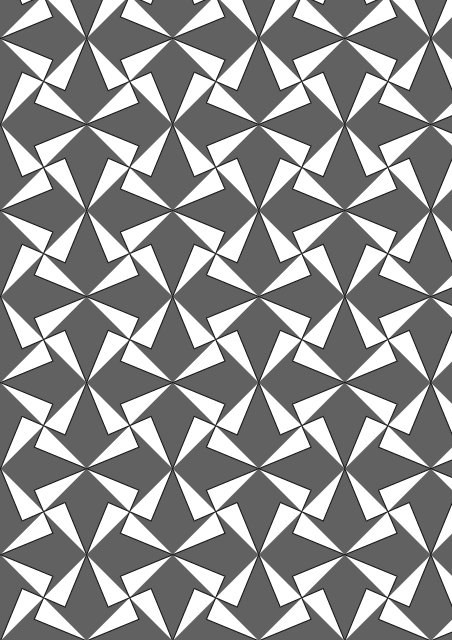
This pattern is drawn by a Shadertoy shader. Its source:

```glsl
// Pinwheels of white outlined triangles on grey, mirrored in a checkerboard of square cells.

const float PITCH = 0.1904;                  // cell side, in canvas widths
const vec2 ORIGIN = vec2(0.0012, -0.0018);   // lower left lattice node, in canvas widths
const vec2 CORNER = vec2(0.25, 0.608);       // apex to outer corner, in cells
const float LINE_WIDTH = 0.0125;             // outline width, in cells
const vec3 GROUND = vec3(0.38);
const vec3 BLADE = vec3(1.0);
const vec3 INK = vec3(0.09);

// Signed distance to the line a-b, negative on its left
float edgeDistance(vec2 p, vec2 a, vec2 b) {
    vec2 d = normalize(b - a);
    return dot(p - a, vec2(d.y, -d.x));
}

float segmentDistance(vec2 p, vec2 a, vec2 b) {
    vec2 d = b - a;
    float t = clamp(dot(p - a, d) / dot(d, d), 0.0, 1.0);
    return length(p - a - t * d);
}

// Share of a pixel that lies inside the shape
float coverage(float dist, float pixel) {
    return clamp(0.5 - dist / pixel, 0.0, 1.0);
}

void mainImage(out vec4 fragColor, in vec2 fragCoord) {
    vec2 grid = (fragCoord / iResolution.x - ORIGIN) / PITCH;
    float pixel = 1.0 / (iResolution.x * PITCH);

    // Centre each cell and mirror every other one
    vec2 cell = floor(grid);
    vec2 p = grid - cell - 0.5;
    if (mod(cell.x + cell.y, 2.0) < 0.5) p.x = -p.x;

    // Four blades, each a quarter turn from the last
    vec2 apex = vec2(-0.5, 0.5);
    vec2 corner = apex + CORNER * vec2(1.0, -1.0);
    vec2 hub = vec2(0.0);
    float blade = 1.0;
    float outline = 1.0;
    for (int i = 0; i < 4; i++) {
        float legs = max(edgeDistance(p, apex, corner), edgeDistance(p, corner, hub));
        blade = min(blade, max(legs, edgeDistance(p, hub, apex)));
        // Only the two legs are inked; the diagonal stays bare
        outline = min(outline, segmentDistance(p, apex, corner));
        outline = min(outline, segmentDistance(p, corner, hub));
        p = vec2(-p.y, p.x);
    }

    vec3 color = mix(GROUND, BLADE, coverage(blade, pixel));
    color = mix(color, INK, coverage(outline - 0.5 * LINE_WIDTH, pixel));
    fragColor = vec4(color, 1.0);
}
```
